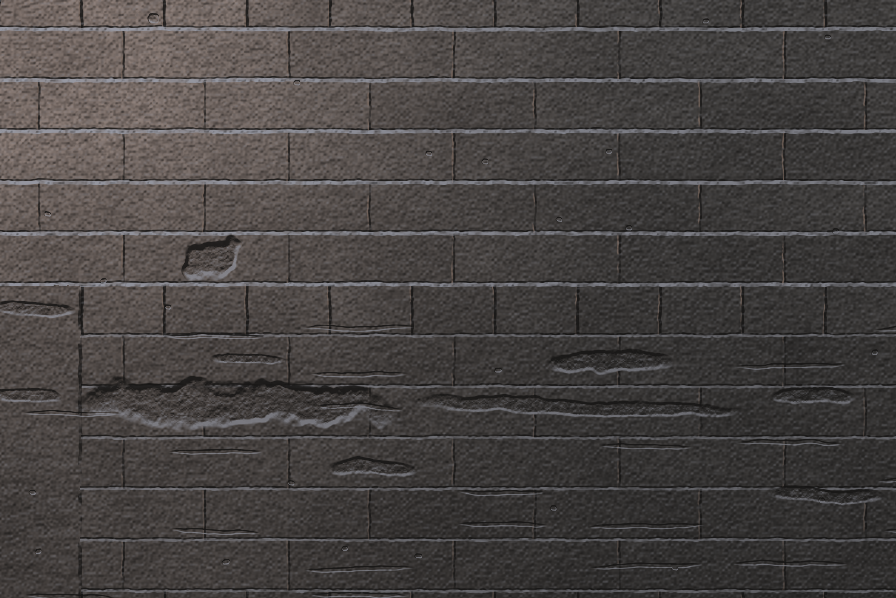
A Shadertoy shader for this texture:

```glsl
// Painted brick wall with gouges, scratches and pits, lit from the upper left.

// Layout, in canvas heights, with y running down from the top edge.
const float ROW_HEIGHT = 0.0854;
const float FIRST_JOINT = 0.049;
const float BRICK_LENGTH = 0.2764;
const float EVEN_SHIFT = 0.207;
const float ODD_SHIFT = 0.066;
const float HEADER_SHIFT = 0.137;
const float HEADER_EVERY = 6.0;    // one course in six has half-length bricks
const float BED_WIDTH = 0.0031;    // half width of the lit horizontal joint
const float SIDE_WIDTH = 0.0017;   // half width of the dark vertical joint
const vec2 PLASTER_CORNER = vec2(0.134, 0.478);

// Surface and light.
const float GRAIN_DEPTH = 0.0019;
const float GRAIN_SCALE = 210.0;
const float SPECKLE = 0.30;
const float GOUGE_TILT = 0.03;
const float SLOPE_STEP = 0.002;
const vec3 WARM_PAINT = vec3(0.425, 0.380, 0.360);
const vec3 DARK_PAINT = vec3(0.216, 0.209, 0.205);
const vec3 LIT_EDGE = vec3(0.55, 0.555, 0.59);
const vec3 RUST_EDGE = vec3(0.47, 0.40, 0.36);
const vec3 SHADOW = vec3(0.085, 0.081, 0.078);

// Large damage: centre, then half size.
const int GOUGES = 11;
const vec4 GOUGE[GOUGES] = vec4[GOUGES](
    vec4(0.396, 0.676, 0.275, 0.038), vec4(0.967, 0.681, 0.285, 0.014),
    vec4(0.352, 0.435, 0.044, 0.038), vec4(0.055, 0.518, 0.072, 0.013),
    vec4(0.043, 0.663, 0.062, 0.012), vec4(1.020, 0.606, 0.110, 0.018),
    vec4(0.625, 0.783, 0.080, 0.014), vec4(0.414, 0.602, 0.065, 0.008),
    vec4(1.380, 0.830, 0.100, 0.012), vec4(1.360, 0.664, 0.070, 0.014),
    vec4(0.258, 0.031, 0.009, 0.009));

float hash(vec2 p) {
    vec3 q = fract(vec3(p.xyx) * 0.1031);
    q += dot(q, q.yzx + 33.33);
    return fract((q.x + q.y) * q.z);
}

float noise(vec2 p) {
    vec2 i = floor(p), f = fract(p);
    f = f * f * (3.0 - 2.0 * f);
    return mix(mix(hash(i), hash(i + vec2(1, 0)), f.x),
               mix(hash(i + vec2(0, 1)), hash(i + vec2(1, 1)), f.x), f.y);
}

float fbm(vec2 p) {
    return 0.55 * noise(p) + 0.3 * noise(p * 2.3 + 5.1) + 0.15 * noise(p * 5.1 + 9.7);
}

// Ragged dent with sloping walls: 1 on its floor, 0 outside.
float dent(vec2 q, vec2 halfSize, vec2 warp) {
    q.y -= GOUGE_TILT * q.x;
    q = (q + warp * halfSize.y) / halfSize;
    return 1.0 - smoothstep(0.62, 1.0, sqrt(q.x * q.x * q.x * q.x + q.y * q.y));
}

// Depth of all damage (x) and its coverage (y).
vec2 wear(vec2 p) {
    vec2 warp = 1.3 * (vec2(fbm(p * 15.0), fbm(p * 15.0 + 37.0)) - 0.5);
    vec2 result = vec2(0);
    for (int i = 0; i < GOUGES; i++) {
        float d = dent(p - GOUGE[i].xy, GOUGE[i].zw, warp);
        result = max(result, d * vec2(min(0.42 * GOUGE[i].w, 0.014), 1.0));
    }
    result.x += result.y * 0.006 * (fbm(p * vec2(80, 100)) - 0.5);

    // Thin scratches over the lower courses.
    vec2 cellSize = vec2(0.24, 0.065), cell = floor(p / cellSize);
    float seed = hash(cell + 71.0);
    vec2 q = p - (cell + vec2(0.5, 0.3 + 0.4 * hash(cell + 13.0))) * cellSize;
    q.y += 0.12 * (seed - 0.5) * q.x;
    float present = step(0.55, seed) * step(0.53, p.y);
    float scratch = present * dent(q, vec2(0.04 + 0.06 * seed, 0.004), warp * 2.0);

    // Small pits.
    cell = floor(p / 0.11);
    seed = hash(cell + 29.0);
    q = p - (cell + 0.25 + 0.5 * vec2(hash(cell + 3.0), hash(cell + 8.0))) * 0.11;
    float pit = step(0.86, seed) * dent(q, vec2(0.0055, 0.004), warp * 2.0);
    result.x += 0.0026 * max(scratch, pit);
    return result;
}

// Height of the paint: fine grain, faint lumps and streaked plaster.
float surface(vec2 p, float plaster) {
    float grain = noise(p * GRAIN_SCALE) + 0.5 * noise(p * vec2(70, 90));
    grain += 0.9 * fbm(p * vec2(30, 42)) + 1.2 * plaster * noise(p * vec2(10, 70));
    return GRAIN_DEPTH * grain - wear(p).x;
}

// Antialiased line of given half width around d = 0.
float line(float d, float halfWidth, float px) {
    return 1.0 - smoothstep(halfWidth - 0.5 * px, halfWidth + 0.5 * px, abs(d));
}

void mainImage(out vec4 fragColor, in vec2 fragCoord) {
    float px = 1.0 / iResolution.y;
    vec2 p = vec2(fragCoord.x, iResolution.y - fragCoord.y) * px;

    // Brick courses with slightly rough joints.
    vec2 w = p + 0.0022 * (vec2(noise(p * 45.0), noise(p * 30.0 + 17.0)) - 0.5)
               + 0.0016 * (vec2(noise(p * 150.0), noise(p * 140.0 + 7.0)) - 0.5);
    float v = (w.y - FIRST_JOINT) / ROW_HEIGHT, row = floor(v);
    bool header = mod(row, HEADER_EVERY) > HEADER_EVERY - 1.5;
    float pitch = header ? 0.5 * BRICK_LENGTH : BRICK_LENGTH;
    float shift = header ? HEADER_SHIFT : mod(row, 2.0) < 0.5 ? EVEN_SHIFT : ODD_SHIFT;
    float u = (w.x - shift) / pitch;
    float bed = (v - round(v)) * ROW_HEIGHT, side = (u - round(u)) * pitch;

    // Falling light, with a tint for each brick.
    float glow = smoothstep(1.2, 0.1, p.x) * mix(1.0, 0.42, smoothstep(0.1, 0.9, p.y));
    float plaster = step(w.x, PLASTER_CORNER.x) * step(PLASTER_CORNER.y, w.y);
    float tint = mix(hash(vec2(floor(u), row) + 50.0), 0.5, plaster);
    vec3 color = mix(DARK_PAINT, WARM_PAINT, glow) * mix(1.14, 0.82, p.y);
    color *= 0.95 + 0.1 * tint + 0.2 * (fbm(p * 9.0) - 0.5);
    color *= 1.0 + SPECKLE * (noise(p * 240.0) - 0.5);

    // Joints, thinner and fainter lower down.
    vec2 damage = wear(p);
    float low = smoothstep(0.50, 0.55, p.y);
    float keep = (1.0 - plaster) * (1.0 - damage.y);
    float broken = smoothstep(0.3, 0.6, fbm(p * 60.0));
    float fleck = smoothstep(0.15, 0.75, noise(p * vec2(100, 170) + 4.0));
    vec3 lit = LIT_EDGE * mix(0.88, 1.08, glow);
    float bedWidth = BED_WIDTH * mix(1.0, 0.65, low);
    float sideDark = header ? 0.85 : 0.4 + 0.4 * broken;
    color = mix(color, SHADOW, (0.55 + 0.3 * fleck) * keep * line(bed + bedWidth + 0.0013, 0.0015, px));
    color = mix(color, RUST_EDGE, 0.75 * keep * mix(1.0, 0.5, low) * broken * line(side + 0.0028, 0.0015, px));
    color = mix(color, SHADOW, sideDark * keep * line(side, SIDE_WIDTH * (header ? 1.3 : 1.0), px));
    color = mix(color, lit, keep * mix(1.0, 0.65, low) * mix(0.6, 1.0, fleck) * line(bed, bedWidth, px));
    float plasterEdge = line(w.x - PLASTER_CORNER.x, 0.003, px) * step(PLASTER_CORNER.y, w.y);
    color = mix(color, SHADOW, 0.75 * plasterEdge * broken);

    // Relief: slopes facing the light brighten, the others fall into shadow.
    float h = surface(p, plaster);
    vec2 slope = vec2(surface(p + vec2(SLOPE_STEP, 0), plaster),
                      surface(p + vec2(0, SLOPE_STEP), plaster)) - h;
    float facing = dot(slope / SLOPE_STEP, vec2(0.35, 1.0));
    color *= 1.0 - 0.1 * damage.y;
    color = mix(color, lit, clamp(0.55 * facing, 0.0, 0.8));
    color = mix(color, SHADOW, clamp(-0.85 * facing, 0.0, 0.85));
    fragColor = vec4(color, 1.0);
}
```
